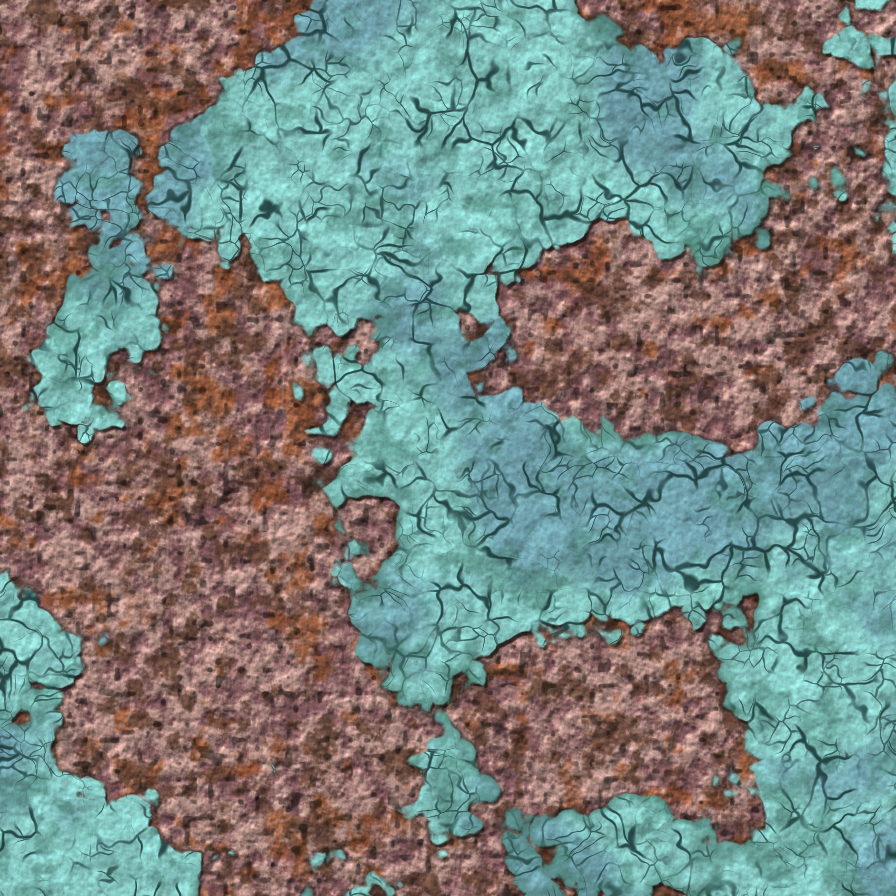
A three.js fragment shader for this texture:

```glsl
varying vec2 vUv;

const vec3 PAINT_LIGHT = vec3(0.51, 0.76, 0.74);
const vec3 PAINT_BLUE = vec3(0.43, 0.62, 0.66);
const vec3 PAINT_DARK = vec3(0.28, 0.48, 0.43);
const vec3 CRACK_COLOR = vec3(0.09, 0.20, 0.20);
const vec3 RUST_PALE = vec3(0.64, 0.51, 0.48);
const vec3 RUST_MID = vec3(0.46, 0.32, 0.33);
const vec3 RUST_DARK = vec3(0.34, 0.23, 0.18);
const vec3 RUST_ORANGE = vec3(0.50, 0.27, 0.14);
const vec3 SHADOW_COLOR = vec3(0.09, 0.07, 0.06);

const vec2 LIGHT_STEP = vec2(-0.0030, 0.0045);
const vec2 GRAIN_STEP = vec2(-0.0015, 0.0025);
const vec2 SEED = vec2(7.3, 2.9);
const float PATCH_SCALE = 5.0;
const float FLAKE_SCALE = 26.0;
const float FINE_FLAKE_SCALE = 47.0;
const float LOBE_DEPTH = 0.11;
const float EDGE_ROUGHNESS = 0.07;
const float PAINT_BIAS = 0.038;
const float EDGE_SOFTNESS = 0.012;
const float CRACK_WIDTH = 0.035;
const float RUST_RELIEF = 2.0;
const float PAINT_RELIEF = 0.9;

vec2 hash2(vec2 p) {
  vec3 q = fract(p.xyx * vec3(0.1031, 0.1030, 0.0973));
  q += dot(q, q.yzx + 33.33);
  return fract((q.xx + q.yz) * q.zy);
}

float noise(vec2 p) {
  vec2 i = floor(p);
  vec2 f = fract(p);
  f = f * f * (3.0 - 2.0 * f);
  float bottom = mix(hash2(i).x, hash2(i + vec2(1.0, 0.0)).x, f.x);
  float top = mix(hash2(i + vec2(0.0, 1.0)).x, hash2(i + 1.0).x, f.x);
  return mix(bottom, top, f.y);
}

float fbm(vec2 p) {
  float sum = 0.0;
  float amp = 0.516;
  for (int i = 0; i < 5; i++) {
    sum += amp * noise(p);
    p = mat2(1.6, 1.2, -1.2, 1.6) * p + 17.7;
    amp *= 0.5;
  }
  return sum;
}

// Returns distance to the cell point, distance to the border, cell tone
vec3 flakes(vec2 p) {
  vec2 nearest = vec2(8.0);
  vec2 id = floor(p);
  for (int k = 0; k < 9; k++) {
    vec2 c = floor(p) + vec2(mod(float(k), 3.0), floor(float(k) / 3.0)) - 1.0;
    vec2 d = c + hash2(c) - p;
    if (dot(d, d) < dot(nearest, nearest)) { nearest = d; id = c; }
  }
  float border = 8.0;
  for (int k = 0; k < 25; k++) {
    vec2 c = id + vec2(mod(float(k), 5.0), floor(float(k) / 5.0)) - 2.0;
    vec2 d = c + hash2(c) - p;
    vec2 gap = d - nearest;
    if (dot(gap, gap) > 0.0001) border = min(border, dot(0.5 * (d + nearest), normalize(gap)));
  }
  return vec3(length(nearest), border, hash2(id + 51.0).x);
}

vec2 wobble(vec2 p) {
  return p + 0.030 * (vec2(noise(p * 28.0), noise(p * 28.0 + 40.0)) - 0.5)
           + 0.010 * (vec2(noise(p * 90.0), noise(p * 90.0 + 70.0)) - 0.5);
}

// Positive where paint remains, negative on bare metal
float coverage(vec2 p, float cellDistance) {
  float bands = 0.08 * cos(10.0 * (p.x - 0.45));
  bands += 0.13 * smoothstep(0.72, 0.95, p.y) * smoothstep(0.2, 0.4, p.x);
  float blobs = fbm(p * PATCH_SCALE + SEED) - 0.5;
  float ragged = EDGE_ROUGHNESS * (fbm(p * 55.0 + 27.0) - 0.5);
  return blobs + bands + ragged + LOBE_DEPTH * (0.45 - cellDistance) + PAINT_BIAS;
}

float crackLine(float border, float strength) {
  float width = CRACK_WIDTH * (0.3 + strength);
  return strength * (1.0 - smoothstep(width * 0.4, width + 0.05, border));
}

vec3 rustColor(vec2 p) {
  float grain = fbm(p * 70.0);
  float relief = grain - fbm((p + GRAIN_STEP) * 70.0);
  float blotch = fbm(p * 24.0 + 9.0);
  vec3 color = mix(RUST_MID, RUST_PALE, smoothstep(0.36, 0.58, 0.6 * grain + 0.4 * blotch));
  float orange = fbm(p * 36.0 + 31.0) + 0.3 * (noise(p * 4.0 + 3.0) - 0.5);
  color = mix(color, RUST_ORANGE, 0.7 * smoothstep(0.52, 0.70, orange));
  color = mix(color, RUST_DARK, 0.8 * smoothstep(0.53, 0.68, fbm(p * 52.0 + 63.0)));
  // Pits and pale chips
  color *= 1.0 - 0.45 * smoothstep(0.70, 0.90, noise(p * 115.0 + 8.0));
  color = mix(color, RUST_PALE * 1.1, 0.5 * smoothstep(0.74, 0.92, noise(p * 95.0 + 37.0)));
  return color * (1.04 + RUST_RELIEF * relief + 0.36 * (noise(p * 230.0) - 0.5));
}

vec3 paintColor(vec2 p, vec3 flake, vec3 fineFlake) {
  float relief = fbm(p * 65.0) - fbm((p + GRAIN_STEP) * 65.0);
  vec3 color = mix(PAINT_LIGHT, PAINT_BLUE, smoothstep(0.46, 0.64, fbm(p * 7.0 + 22.0)));
  color = mix(color, PAINT_DARK, 0.5 * smoothstep(0.52, 0.72, fbm(p * 40.0 + 12.0)));
  color *= 1.02 + 0.10 * (flake.z - 0.5) + 0.09 * (fineFlake.z - 0.5);
  color *= 1.0 + PAINT_RELIEF * relief + 0.17 * (noise(p * 230.0) - 0.5);
  // Broken cracks between flakes
  float wide = crackLine(flake.y, smoothstep(0.35, 0.75, noise(p * 34.0 + 5.0)));
  float thin = crackLine(fineFlake.y, 0.8 * smoothstep(0.42, 0.85, noise(p * 42.0 + 81.0)));
  return mix(color, CRACK_COLOR, 0.85 * max(wide, thin));
}

void main() {
  vec2 warped = wobble(vUv);
  vec3 flake = flakes(warped * FLAKE_SCALE);
  vec3 fineFlake = flakes(warped * FINE_FLAKE_SCALE + 13.0);
  float cover = coverage(vUv, flake.x);
  vec2 lit = vUv + LIGHT_STEP;
  float shadow = smoothstep(-0.01, 0.02, coverage(lit, flakes(wobble(lit) * FLAKE_SCALE).x));
  // Bare metal darkened beside the lifted paint
  float rim = (1.0 - smoothstep(0.0, 0.04, abs(cover))) * smoothstep(0.2, 0.6, noise(vUv * 30.0));
  vec3 rust = mix(rustColor(vUv), SHADOW_COLOR, max(0.8 * shadow, 0.5 * rim));
  // Paint stained along its worn margins
  float worn = (1.0 - smoothstep(0.0, 0.08, cover)) * smoothstep(0.5, 0.75, noise(vUv * 9.0 + 44.0));
  vec3 paint = mix(paintColor(vUv, flake, fineFlake), PAINT_DARK, 0.6 * worn);
  float mask = smoothstep(-EDGE_SOFTNESS, EDGE_SOFTNESS, cover);
  gl_FragColor = vec4(clamp(mix(rust, paint, mask), 0.0, 1.0), 1.0);
}
```
